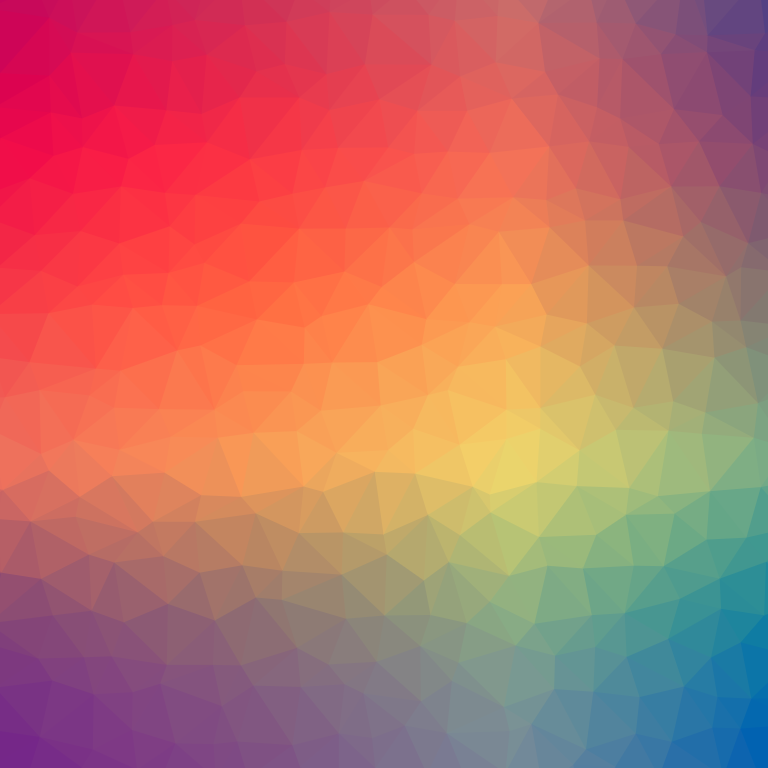
A Shadertoy shader for this background:

```glsl
// Low-poly mesh of flat triangles over a warm-to-cool two-axis colour gradient.

const float CELL = 0.0547;                    // mesh spacing, fraction of the canvas
const vec2 MESH_ORIGIN = vec2(-0.0026, 0.0417);
const float JITTER = 0.66;                    // vertex scatter, fraction of a cell

// Colours up the left side, bottom to top at equal steps
const int SIDE_STEPS = 10;
const vec3 SIDE[11] = vec3[11](
    vec3(0.45, 0.135, 0.54),
    vec3(0.47, 0.19, 0.52),
    vec3(0.52, 0.275, 0.46),
    vec3(0.71, 0.365, 0.40),
    vec3(0.93, 0.44, 0.365),
    vec3(0.945, 0.35, 0.325),
    vec3(0.965, 0.24, 0.28),
    vec3(0.95, 0.13, 0.275),
    vec3(0.94, 0.03, 0.29),
    vec3(0.85, 0.0, 0.32),
    vec3(0.77, 0.02, 0.36));

// Colour shift added from left to right at equal steps
const int SHIFT_STEPS = 6;
const vec3 SHIFT[7] = vec3[7](
    vec3(0.0),
    vec3(0.04, 0.08, -0.015),
    vec3(0.045, 0.17, -0.025),
    vec3(0.035, 0.28, 0.01),
    vec3(0.02, 0.405, 0.055),
    vec3(-0.20, 0.33, 0.10),
    vec3(-0.45, 0.235, 0.16));

vec3 gradientColour(vec2 uv) {
    uv = clamp(uv, 0.0, 1.0);
    float y = uv.y * float(SIDE_STEPS);
    float x = uv.x * float(SHIFT_STEPS);
    int row = min(int(y), SIDE_STEPS - 1);
    int col = min(int(x), SHIFT_STEPS - 1);
    vec3 side = mix(SIDE[row], SIDE[row + 1], y - float(row));
    vec3 shift = mix(SHIFT[col], SHIFT[col + 1], x - float(col));
    return clamp(side + shift, 0.0, 1.0);
}

vec2 hash22(vec2 p) {
    vec3 q = fract(p.xyx * vec3(0.1031, 0.1030, 0.0973));
    q += dot(q, q.yzx + 33.33);
    return fract((q.xx + q.yz) * q.zy);
}

// Scattered mesh vertex, in cell units
vec2 meshVertex(vec2 id) {
    return id + JITTER * (hash22(id + 41.0) - 0.5);
}

float cross2(vec2 a, vec2 b) {
    return a.x * b.y - a.y * b.x;
}

// Signed distance to the line of an edge, positive on its right
float edgeDistance(vec2 p, vec2 a, vec2 b) {
    return cross2(p - a, b - a) / max(length(b - a), 1e-4);
}

// Adds one counter-clockwise triangle, weighted by its pixel coverage
void addTriangle(inout vec4 sum, vec2 p, vec2 a, vec2 b, vec2 c, float pixel) {
    float d = max(edgeDistance(p, a, b), max(edgeDistance(p, b, c), edgeDistance(p, c, a)));
    float coverage = clamp(0.5 - d / pixel, 0.0, 1.0);
    if (coverage > 0.0) {
        vec2 middle = (a + b + c) / 3.0;
        sum += coverage * vec4(gradientColour(middle * CELL + MESH_ORIGIN), 1.0);
    }
}

// True when the opposite angles at b and d exceed a half turn, so b-d is the better split
bool splitAcrossBD(vec2 a, vec2 b, vec2 c, vec2 d) {
    float sinB = cross2(c - b, a - b), cosB = dot(c - b, a - b);
    float sinD = cross2(a - d, c - d), cosD = dot(a - d, c - d);
    return sinB * cosD + cosB * sinD < 0.0;
}

void mainImage(out vec4 fragColor, in vec2 fragCoord) {
    vec2 uv = fragCoord / iResolution.xy;
    vec2 p = (uv - MESH_ORIGIN) / CELL;
    float pixel = 1.0 / (CELL * min(iResolution.x, iResolution.y));
    vec2 home = floor(p);
    vec4 sum = vec4(0.0);

    // Nearby quads, each split into two triangles
    for (int j = -1; j <= 1; j++) {
        for (int i = -1; i <= 1; i++) {
            vec2 id = home + vec2(i, j);
            vec2 a = meshVertex(id);
            vec2 b = meshVertex(id + vec2(1.0, 0.0));
            vec2 c = meshVertex(id + vec2(1.0, 1.0));
            vec2 d = meshVertex(id + vec2(0.0, 1.0));
            if (splitAcrossBD(a, b, c, d)) {
                addTriangle(sum, p, a, b, d, pixel);
                addTriangle(sum, p, b, c, d, pixel);
            } else {
                addTriangle(sum, p, a, b, c, pixel);
                addTriangle(sum, p, a, c, d, pixel);
            }
        }
    }
    fragColor = vec4(sum.rgb / max(sum.a, 1e-4), 1.0);
}
```
